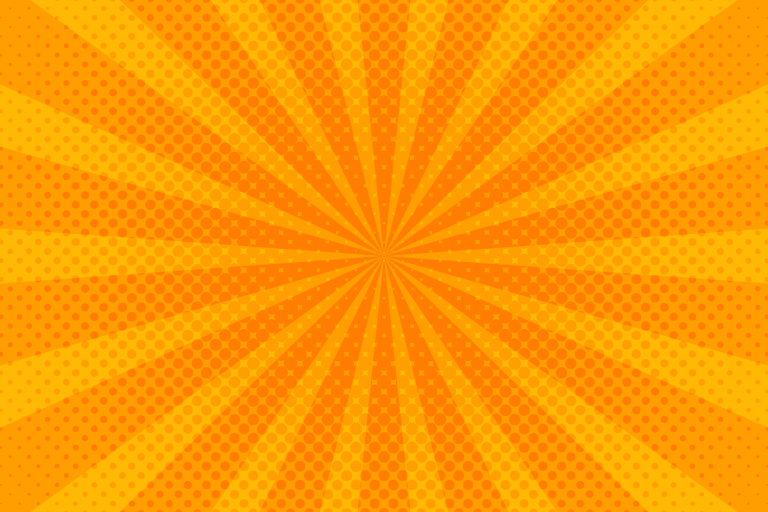
Reproduce this background procedurally as a Shadertoy shader.

```glsl
// Orange sunburst under a staggered halftone screen.
// Rays come from a repeated angle; dots come from two interleaved grids,
// each dot shrinking with the distance of its centre from the middle.

#define RAY_COUNT 18.0     // light rays around the circle
#define RAY_SHARE 0.41     // part of each sector that is light
#define DOT_PITCH 0.0365   // dot spacing along a row, in canvas heights
#define DOT_SHIFT 0.25     // vertical screen offset, in pitches
#define DOT_RADIUS 0.0172  // dot radius at the middle
#define DOT_REACH 0.918    // distance at which dots vanish
#define DOT_FALLOFF 0.75   // curve of the shrinking

const float TAU = 6.2831853;
const vec3 AMBER  = vec3(1.0, 0.62, 0.0);
const vec3 YELLOW = vec3(1.0, 0.72, 0.01);
const vec3 ORANGE = vec3(1.0, 0.49, 0.0);

// Soft coverage of a shape from its signed distance (negative inside)
float coverage(float dist, float pixel) {
    return smoothstep(0.75 * pixel, -0.75 * pixel, dist);
}

// Signed distance to the light rays
float rayDistance(vec2 p) {
    float sector = TAU / RAY_COUNT;
    float angle = length(p) > 0.0 ? atan(p.y, p.x) : 0.0;
    float fromAxis = abs(fract(angle / sector + 0.5) - 0.5) * sector;
    return (fromAxis - 0.5 * RAY_SHARE * sector) * length(p);
}

// Signed distance to the nearest dot of a square grid
float dotDistance(vec2 p, vec2 origin) {
    vec2 centre = origin + DOT_PITCH * floor((p - origin) / DOT_PITCH + 0.5);
    float fade = max(1.0 - length(centre) / DOT_REACH, 0.0);
    return length(p - centre) - DOT_RADIUS * pow(fade, DOT_FALLOFF);
}

void mainImage(out vec4 fragColor, in vec2 fragCoord) {
    float pixel = 1.0 / iResolution.y;
    vec2 p = (fragCoord - 0.5 * iResolution.xy) * pixel;

    // Interleaved grids form the staggered screen
    vec2 origin = vec2(0.0, DOT_SHIFT * DOT_PITCH);
    float screen = min(dotDistance(p, origin),
                       dotDistance(p, origin + 0.5 * DOT_PITCH));

    // Dots darken each ray by one tone
    float light = coverage(rayDistance(p), pixel);
    vec3 ground = mix(AMBER, YELLOW, light);
    vec3 ink = mix(ORANGE, AMBER, light);
    fragColor = vec4(mix(ground, ink, coverage(screen, pixel)), 1.0);
}
```
